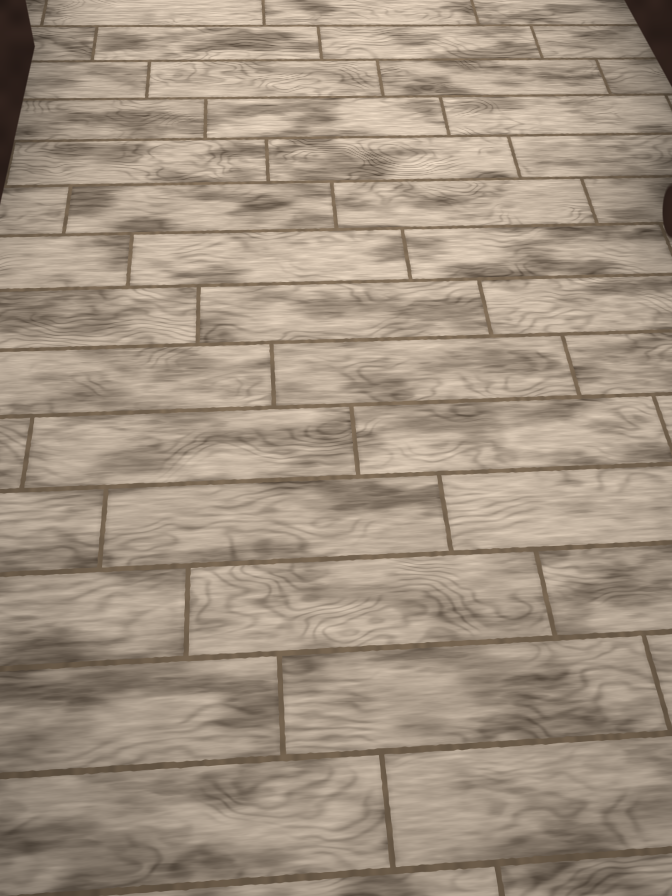
A Shadertoy shader for this texture:

```glsl
// Weathered wood-look plank tiles in quarter-offset rows, seen in perspective.

const vec3 WOOD_DARK   = vec3(0.34, 0.29, 0.24);
const vec3 WOOD_LIGHT  = vec3(0.88, 0.81, 0.73);
const vec3 GROUT       = vec3(0.47, 0.40, 0.32);
const vec3 CABINET     = vec3(0.17, 0.12, 0.10);
const float PLANK_SPAN  = 6.61;    // plank length in floor units along a row
const float PLANK_RATIO = 4.0;     // plank length over plank width
const float ROW_SHIFT   = 0.2466;  // joint shift per row, in planks
const float GROUT_HALF  = 0.028;   // half grout width, in rows

float hash(vec2 p) {
    vec3 q = fract(vec3(p.xyx) * 0.1031);
    q += dot(q, q.yzx + 33.33);
    return fract((q.x + q.y) * q.z);
}

float noise(vec2 p) {
    vec2 i = floor(p), f = fract(p);
    f = f * f * (3.0 - 2.0 * f);
    return mix(mix(hash(i), hash(i + vec2(1, 0)), f.x),
               mix(hash(i + vec2(0, 1)), hash(i + vec2(1, 1)), f.x), f.y);
}

float fbm(vec2 p) {
    float sum = 0.0, amp = 0.5;
    for (int i = 0; i < 5; i++) {
        sum += amp * noise(p);
        p = mat2(1.6, 0.5, -0.5, 1.6) * p + 17.3;
        amp *= 0.5;
    }
    return sum / 0.97;
}

// Canvas (x right, y down, both in widths) to floor (along a row, row number).
vec2 floorCoord(vec2 p) {
    float dx = p.x - 0.5;
    float depth = 0.04767 + 0.03805 * p.y - 0.00275 * dx;
    return vec2(p.x - 0.33, p.y - 0.0382 + 0.002 * dx) / depth;
}

// Wood tone from 0 (dark) to 1 (light); p spans PLANK_RATIO by 1.
float woodTone(vec2 p, vec2 id, float detail) {
    float age = hash(id + 71.0);
    vec2 q = p + 60.0 * vec2(hash(id + 13.0), hash(id + 47.0));

    // Growth rings: contour lines of a warped height field
    float warp = fbm(q * vec2(0.8, 1.7));
    float phase = 5.0 * q.y + mix(7.0, 15.0, hash(id + 29.0)) * warp;
    float ring = pow(0.5 + 0.5 * cos(6.2832 * phase), 2.5);
    float ringMask = smoothstep(0.3, 0.7, noise(q * vec2(1.3, 2.7) + 9.0));

    // Fine fibres, broad stains and scraped streaks
    float fibre = fbm(q * vec2(4.0, 32.0)) - 0.5;
    float stain = fbm(q * vec2(1.1, 3.2) + 31.0);
    float streak = fbm(q * vec2(2.2, 13.0) + 5.0);
    float smudge = smoothstep(0.45, 0.75, stain);
    float scrape = smoothstep(0.52, 0.74, streak) * smoothstep(0.36, 0.62, stain);

    float tone = 0.81 + 0.12 * (hash(id) - 0.5);
    tone -= mix(0.28, 0.50, age) * smudge + 0.24 * scrape;
    tone -= 0.20 * ring * ringMask * detail;
    return tone + 0.38 * fibre * mix(0.6, 1.0, detail) + 0.25 * (streak - 0.5);
}

// Brightness of the floor: bright far centre, dim near edge and sides.
float floorLight(vec2 p) {
    float side = p.x - 0.53;
    float glow = 1.07 - 0.12 * p.y * p.y - 0.45 * side * side;
    return glow - 0.06 * smoothstep(0.5, 0.0, p.x) * smoothstep(0.6, 1.3, p.y);
}

// Signed distances to the dark furniture at the two far corners.
float leftCabinet(vec2 p) {
    return max(p.x - 0.038 - 0.2 * p.y, p.x - 0.067 + 0.22 * p.y);
}

float rightCabinet(vec2 p) {
    float slab = 0.88 * (0.929 + 0.547 * p.y - p.x);
    float foot = (length((p - vec2(1.0, 0.315)) / vec2(0.014, 0.04)) - 1.0) * 0.014;
    return min(slab, foot);
}

void mainImage(out vec4 fragColor, in vec2 fragCoord) {
    float pixel = 1.0 / iResolution.x;
    vec2 p = vec2(fragCoord.x / iResolution.x,
                  (1.0 - fragCoord.y / iResolution.y) * 4.0 / 3.0);

    // Plank layout
    vec2 ground = floorCoord(p);
    vec2 blur = fwidth(ground) * vec2(PLANK_RATIO / PLANK_SPAN, 1.0);
    float row = floor(ground.y);
    float along = ground.x / PLANK_SPAN + 0.56 - ROW_SHIFT * row;
    vec2 id = vec2(floor(along), row) + 40.0;
    vec2 local = vec2(fract(along) * PLANK_RATIO, fract(ground.y));

    // Planks, slightly worn at the rim, and grout between them
    float detail = smoothstep(0.09, 0.02, blur.y);
    vec2 rim = min(local, vec2(PLANK_RATIO, 1.0) - local);
    rim += 0.012 * (noise(local * 22.0 + id * 7.0) - 0.5);
    float tone = woodTone(local, id, detail);
    tone -= 0.10 * smoothstep(0.09, 0.02, min(rim.x, rim.y));
    vec3 color = mix(WOOD_DARK, WOOD_LIGHT, clamp(tone, 0.0, 1.1));
    vec2 inside = smoothstep(GROUT_HALF - 0.7 * blur, GROUT_HALF + 0.7 * blur, rim);
    vec3 grout = GROUT * (0.92 + 0.16 * noise(ground * 9.0));
    color = mix(grout, color, inside.x * inside.y);

    // Light, soft shadows and furniture
    float left = leftCabinet(p), right = rightCabinet(p);
    float shade = 0.30 * exp(-max(left, 0.0) * 16.0) * smoothstep(0.45, 0.2, p.y)
                + 0.38 * exp(-max(right, 0.0) * 14.0) * smoothstep(0.55, 0.25, p.y);
    color *= floorLight(p) * (1.0 - shade);
    float solid = smoothstep(pixel, -pixel, min(left, right));
    color = mix(color, CABINET * (0.85 + 0.3 * noise(p * 40.0)), solid);

    fragColor = vec4(clamp(color, 0.0, 1.0), 1.0);
}
```
